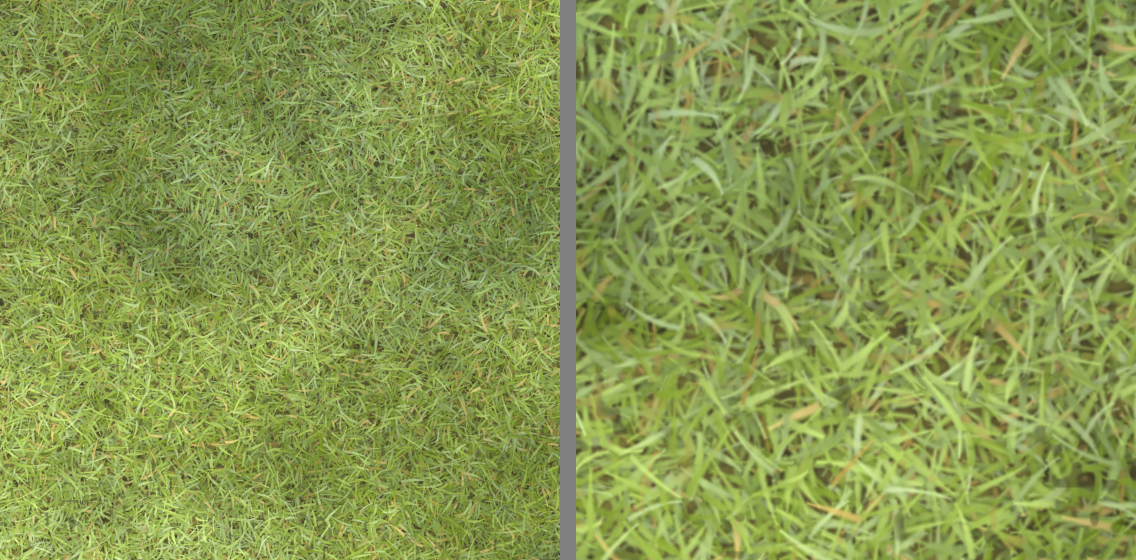
Left: the whole. Right: its middle third, enlarged.
A Shadertoy shader for this texture:

```glsl
// Short, trampled lawn: layered blades of grass with straw and dark soil gaps.

vec4 hash4(vec3 p)
{
    vec4 q = fract(p.xyzx * vec4(0.1031, 0.1030, 0.0973, 0.1099));
    q += dot(q, q.wzxy + 33.33);
    return fract((q.xxyz + q.yzzw) * q.zywx);
}

float valueNoise(vec2 p)
{
    vec2 cell = floor(p), f = fract(p);
    f = f * f * (3.0 - 2.0 * f);
    float bottom = mix(hash4(vec3(cell, 7.0)).x, hash4(vec3(cell + vec2(1, 0), 7.0)).x, f.x);
    float top = mix(hash4(vec3(cell + vec2(0, 1), 7.0)).x, hash4(vec3(cell + 1.0, 7.0)).x, f.x);
    return mix(bottom, top, f.y);
}

float fbm(vec2 p)
{
    float sum = 0.0, weight = 0.53;
    for (int i = 0; i < 4; i++) {
        sum += weight * valueNoise(p);
        p = mat2(1.6, 1.2, -1.2, 1.6) * p + 5.3;
        weight *= 0.5;
    }
    return sum;
}

// Blade colour: dark to pale green, some bluish, some dry straw
vec3 bladeColor(vec4 rnd, float patchTone, float depth)
{
    float tone = clamp(rnd.x * 0.9 + 0.05 + patchTone, 0.0, 1.2);
    vec3 green = mix(vec3(0.45, 0.54, 0.15), vec3(0.69, 0.79, 0.43), tone);
    vec3 bluish = mix(vec3(0.43, 0.52, 0.25), vec3(0.72, 0.80, 0.58), tone);
    vec3 color = mix(green, bluish, smoothstep(0.5, 0.85, rnd.y - patchTone * 0.3));
    vec3 straw = mix(vec3(0.62, 0.52, 0.24), vec3(0.82, 0.74, 0.47), rnd.z);
    color = mix(color, straw, step(0.86 + 0.1 * depth, rnd.w));
    return color * mix(0.86, 1.04, depth);
}

// Paints one layer of curved, tapered blades over the colour below
vec3 paintBlades(vec3 below, vec2 uv, float layer, float cells, float share, float depth, float patchTone, float blur)
{
    vec2 p = uv * cells + hash4(vec3(layer, 3.0, 9.0)).xy * 20.0;
    vec2 home = floor(p);
    vec3 color = below;
    for (int y = -1; y <= 1; y++)
    for (int x = -1; x <= 1; x++) {
        vec2 cell = home + vec2(x, y);
        vec4 rnd = hash4(vec3(cell, layer * 3.7 + 1.0));
        vec4 tint = hash4(vec3(cell, layer * 5.3 + 60.0));
        vec2 d = p - cell - rnd.xy;

        // Blades are sparse over scattered bare spots
        float bare = smoothstep(0.70, 0.90, valueNoise((uv - d / cells) * 60.0));
        if (tint.z * 0.6 + rnd.z * 0.4 > share - 0.4 * bare) continue;

        // Blade frame: x runs along the blade, y across it
        float angle = rnd.w * 6.2832;
        vec2 axis = vec2(cos(angle), sin(angle));
        vec2 q = vec2(dot(d, axis), dot(d, vec2(-axis.y, axis.x)));
        float halfLength = mix(0.36, 0.84, rnd.z);
        float along = q.x / halfLength;
        q.y += (tint.x - 0.5) * 0.22 * (along * along - 0.4);

        float width = mix(0.0012, 0.0026, tint.y) * (1.0 - 0.7 * smoothstep(-0.4, 1.0, along));
        float dist = max(abs(q.y) / cells - width, (abs(q.x) - halfLength) / cells);
        float cover = 1.0 - smoothstep(-blur, blur, dist);
        float shadow = 1.0 - smoothstep(0.0, 0.0045, dist);

        vec3 blade = bladeColor(tint.wxyz, patchTone, depth) * (0.97 + 0.08 * along);
        color *= 1.0 - 0.045 * shadow * (1.0 - cover);
        color = mix(color, blade, cover * 0.87);
    }
    return color;
}

void mainImage(out vec4 fragColor, in vec2 fragCoord)
{
    vec2 uv = fragCoord / iResolution.y;
    float blur = max(0.0017, 0.6 / iResolution.y);
    float patchTone = fbm(uv * 4.5 + 2.0) - 0.5;

    // Soil and thatch between the blades
    vec3 color = mix(vec3(0.18, 0.18, 0.12), vec3(0.52, 0.49, 0.24), fbm(uv * 70.0));

    // Dense turf, from shaded undergrowth to bright top blades
    for (int i = 0; i < 15; i++) {
        float depth = float(i) / 14.0;
        color = paintBlades(color, uv, float(i), mix(48.0, 37.0, depth), 0.9, depth, patchTone, blur);
    }

    // A few long blades lying on top
    color = paintBlades(color, uv, 21.0, 19.0, 0.22, 1.0, patchTone, blur);

    // Broad light and dark patches with smaller tufts
    float patches = fbm(uv * 3.2 + 11.0) - 0.5;
    float tufts = fbm(uv * 17.0 + 31.0) - 0.5;
    color *= 1.11 + 0.52 * patches + 0.28 * tufts;
    color = mix(color, color * vec3(0.97, 1.0, 1.06), smoothstep(0.0, -0.2, patches));

    // Tiny dark holes and orange thatch flecks
    float holes = smoothstep(0.80, 0.95, valueNoise(uv * 95.0 + 50.0));
    float flecks = smoothstep(0.78, 0.95, valueNoise(uv * 110.0 + 90.0));
    color = mix(color, vec3(0.26, 0.25, 0.16), 0.45 * holes);
    color = mix(color, vec3(0.72, 0.60, 0.32), 0.35 * flecks);

    fragColor = vec4(clamp(color, 0.0, 1.0), 1.0);
}
```
